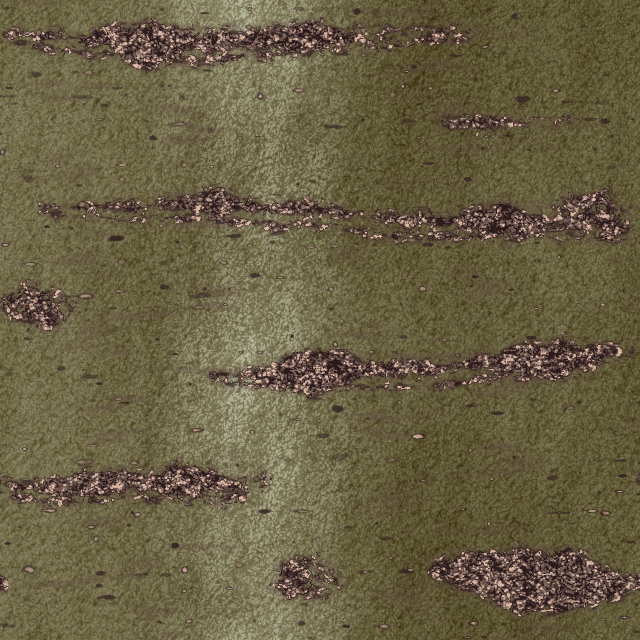
Write a Shadertoy shader that draws this texture.

```glsl
// Smooth olive bark with a pale vertical sheen, crossed by crusty corky scars.
// Layered sines tint the skin; two sizes of cellular noise make its grain and the
// crumbs of the scabs; loops lay out the scars, loose patches and small specks.

const vec3 SKIN_DARK  = vec3(0.34, 0.31, 0.18);
const vec3 SKIN_LIGHT = vec3(0.50, 0.48, 0.35);
const vec3 SHEEN      = vec3(0.74, 0.75, 0.65);
const vec3 STAIN      = vec3(0.37, 0.29, 0.24);
const vec3 CRUST_DARK = vec3(0.17, 0.10, 0.11);
const vec3 CRUST_MID  = vec3(0.43, 0.34, 0.31);
const vec3 CRUST_PINK = vec3(0.86, 0.72, 0.64);
const float SHEEN_X = 0.41;
const float SHEEN_WIDTH = 0.10;
const vec2 SKIN_GRAIN = vec2(125.0, 105.0);
const vec2 FINE_GRAIN = vec2(250.0, 215.0);
const vec2 CRUST_GRAIN = vec2(100.0, 130.0);
const vec2 CRUST_FINE = vec2(180.0, 215.0);
const int SCARS = 5;
const int PATCHES = 6;
const float TAIL_HEIGHT = 0.007;
const float ROUGHNESS = 0.017;

float hash(vec2 p) {
    vec3 q = fract(p.xyx * 0.1031);
    q += dot(q, q.yzx + 33.33);
    return fract((q.x + q.y) * q.z);
}

// Smooth noise, roughly -1 to 1
float sines(vec2 p) {
    float sum = 0.0, amp = 0.5;
    for (int i = 0; i < 5; i++) {
        sum += amp * sin(p.x + 1.6 * sin(p.y * 0.8 + float(i)));
        p = mat2(1.5, 1.1, -1.1, 1.5) * p + 3.1;
        amp *= 0.62;
    }
    return sum;
}

// Nearest distance, gap to the second nearest, random value of the cell
vec3 cells(vec2 p) {
    vec2 base = floor(p);
    float near = 8.0, second = 8.0, id = 0.0;
    for (int y = -1; y <= 1; y++)
    for (int x = -1; x <= 1; x++) {
        vec2 cell = base + vec2(x, y);
        vec2 point = cell + vec2(hash(cell + 11.0), hash(cell + 47.0));
        float d = length(point - p);
        if (d < near) {
            second = near;
            near = d;
            id = hash(cell + 83.0);
        } else second = min(second, d);
    }
    return vec3(near, second - near, id);
}

// Depth inside a scar: ragged tail, two lumps and a fine line below
float scar(vec2 uv, float i) {
    float centre = 0.5 + 0.34 * cos(2.6 * i);
    float halfLength = 0.48 - 0.9 * abs(centre - 0.5);
    float height = 0.10 + 0.21 * i - 0.09 * sin(0.785 * i);
    vec2 q = uv - vec2(centre, height);
    q.x = fract(q.x + 0.5) - 0.5;
    q.y += 0.009 * sines(vec2(uv.x * 9.0, i)) + 0.06 * q.x * sin(2.0 * i + 1.0);
    float t = q.x / halfLength;
    float taper = max(1.0 - t * t, 0.0);
    float thick = TAIL_HEIGHT * taper * (0.8 + 0.9 * sines(vec2(uv.x * 40.0, i)));
    for (int k = 0; k < 2; k++) {
        vec2 seed = vec2(i * 3.0 + 5.0, float(k) * 7.0 + 2.0);
        float at = (float(k) - 0.5) * 0.9 + 0.4 * (hash(seed) - 0.5);
        float s = (q.x - at * halfLength) / mix(0.06, 0.095, hash(seed + 20.0));
        float lump = mix(0.012, 0.040, hash(seed + 31.0));
        thick += lump * exp(-1.3 * s * s) * (1.0 + 0.3 * sines(uv * 30.0));
    }
    float body = thick * smoothstep(0.0, 0.15, taper) - abs(q.y);
    float lower = 0.0028 * taper - abs(q.y + 0.027 * sqrt(taper));
    lower -= 0.003 * smoothstep(0.0, 0.5, sines(vec2(uv.x * 16.0, i + 4.0)));
    return max(body, lower) - 0.02 * smoothstep(0.03, 0.0, taper);
}

// Depth inside the small loose patches, which crumble into pieces
float patches(vec2 uv) {
    float depth = -1.0;
    for (int i = 0; i < PATCHES; i++) {
        float n = float(i);
        vec2 q = uv - fract(vec2(0.93, 0.66) + n * vec2(0.71, 0.287));
        q.x = fract(q.x + 0.5) - 0.5;
        vec2 radius = vec2(0.06 + 0.02 * sin(n * 2.0), 0.025 + 0.014 * cos(n * 2.4));
        depth = max(depth, (1.0 - length(q / radius)) * radius.y);
    }
    return min(depth, 0.006) - 0.004 + 0.007 * sines(uv * vec2(35.0, 60.0));
}

// Scattered ragged specks: x is the dark body, y the pink core
vec2 specks(vec2 uv, vec2 grid, float size, float chance) {
    vec2 g = uv * grid;
    g.x += 5.0 * hash(vec2(floor(g.y), grid.x));
    vec2 cell = floor(g);
    vec2 centre = 0.3 + 0.4 * vec2(hash(cell + 3.0), hash(cell + 19.0));
    float r = hash(cell + 37.0);
    vec2 radius = size * vec2(mix(0.004, 0.016, r * r), mix(0.0025, 0.005, hash(cell + 53.0)));
    float d = length((fract(g) - centre) / grid / radius) + 0.55 * sines(uv * 130.0);
    float present = step(hash(cell + 71.0), chance) * mix(0.4, 1.0, hash(cell + 29.0));
    float pink = step(0.5, hash(cell + 97.0));
    return present * vec2(smoothstep(1.4, 0.6, d), pink * smoothstep(0.85, 0.1, d));
}

void mainImage(out vec4 fragColor, in vec2 fragCoord) {
    vec2 uv = fragCoord / iResolution.xy;

    // Skin with broad tint, upright streaks and two sizes of grain
    vec3 grain = cells(uv * SKIN_GRAIN + 1.2 * sines(uv * 60.0));
    vec3 fine = cells(uv * FINE_GRAIN + sines(uv * 90.0));
    float mottle = 0.8 * (0.45 - grain.x) + 1.0 * (0.45 - fine.x) + 0.25 * (fine.z - 0.5);
    float off = (uv.x - SHEEN_X + 0.03 * sines(uv * vec2(4.0, 9.0))) / SHEEN_WIDTH;
    float band = exp(-off * off) * (0.85 + 0.4 * sines(uv * vec2(5.0, 11.0) + 2.0));
    float streak = sines(uv * vec2(75.0, 14.0));
    float tone = 0.42 + 0.26 * sines(uv * vec2(7.0, 4.0)) + 0.10 * streak + 0.6 * band;
    tone += mottle - 0.28 * smoothstep(0.5, 0.75, uv.x);
    vec3 colour = mix(SKIN_DARK, SKIN_LIGHT, tone);
    float fleck = smoothstep(-0.1, 0.6, mottle + 0.25 * streak);
    colour = mix(colour, SHEEN, clamp(band * (0.12 + 0.7 * fleck), 0.0, 0.9));
    float scratch = smoothstep(0.45, 0.95, sines(uv * vec2(13.0, 60.0) + 5.0));
    colour = mix(colour, STAIN, 0.35 * scratch);

    // Specks
    vec2 spots = max(specks(uv, vec2(15.0, 23.0), 1.0, 0.28),
                     specks(uv + 0.37, vec2(29.0, 41.0), 0.6, 0.26));
    colour = mix(colour, CRUST_DARK, 0.8 * spots.x);
    colour = mix(colour, CRUST_PINK, 0.85 * spots.y);

    // Crust outline, broken up crumb by crumb
    float depth = patches(uv);
    for (int i = 0; i < SCARS; i++) depth = max(depth, scar(uv, float(i)));
    vec2 curl = vec2(sines(uv * 75.0), sines(uv.yx * 85.0 + 4.0));
    vec3 scab = cells(uv * CRUST_GRAIN + 0.9 * curl);
    vec3 crumb = cells(uv * CRUST_FINE - 0.8 * curl);
    depth += ROUGHNESS * (scab.z - 0.5) * smoothstep(0.0, 0.3, scab.y);
    depth += 0.004 * sines(uv * 95.0);

    // Crust colour: few bright rounded crumbs among brown ones and dark hollows
    float raised = smoothstep(0.0, 0.45, scab.y) * smoothstep(0.85, 0.2, scab.x);
    float lit = 0.55 * raised + 0.65 * smoothstep(0.75, 0.1, crumb.x) * crumb.z;
    lit += 0.5 * (scab.z - 0.5) + 0.22 * sines(uv * 150.0);
    vec3 crust = mix(CRUST_DARK, CRUST_MID, smoothstep(0.0, 0.5, lit));
    crust = mix(crust, CRUST_PINK, smoothstep(0.5, 1.05, lit));
    colour = mix(colour, STAIN, 0.5 * smoothstep(-0.013, -0.001, depth));
    colour = mix(colour, CRUST_DARK, 0.65 * smoothstep(-0.004, 0.0, depth));
    colour = mix(colour, crust, smoothstep(-0.001, 0.003, depth));

    fragColor = vec4(clamp(colour, 0.0, 1.0), 1.0);
}
```
